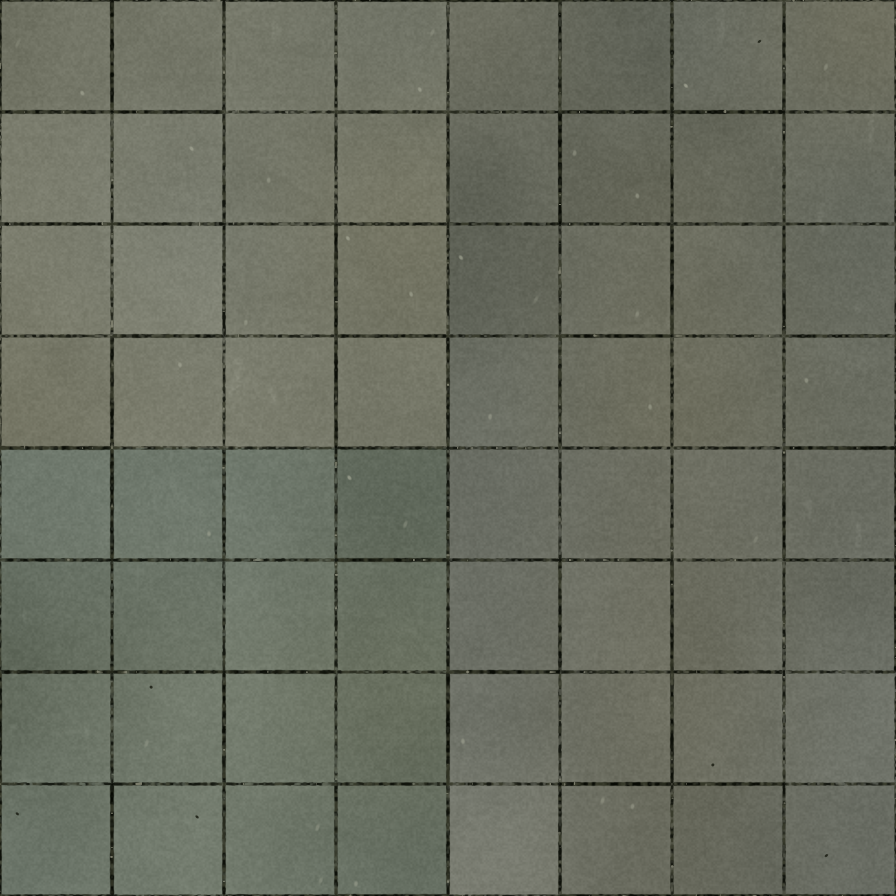
Reproduce this texture procedurally as a WebGL 1 fragment shader.

```glsl
precision highp float;
// Worn grey-green square tiles, eight by eight, with thin crumbling dark joints.

uniform vec2 u_resolution;

float hash(vec2 p) {
  vec3 q = fract(p.xyx * 0.1031);
  q += dot(q, q.yzx + 33.33);
  return fract((q.x + q.y) * q.z);
}

float noise(vec2 p) {
  vec2 i = floor(p), f = fract(p);
  f = f * f * (3.0 - 2.0 * f);
  return mix(mix(hash(i), hash(i + vec2(1.0, 0.0)), f.x),
             mix(hash(i + vec2(0.0, 1.0)), hash(i + vec2(1.0, 1.0)), f.x), f.y);
}

float fbm(vec2 p) {
  float sum = 0.0, amplitude = 0.5;
  for (int i = 0; i < 4; i++) {
    sum += amplitude * noise(p);
    p = p * 2.03 + 17.3;
    amplitude *= 0.5;
  }
  return sum / 0.9375;
}

// Darkness of the joints on whole values of "across"; each segment wears differently.
float joint(float across, float along, float seed, float pixel) {
  float line = floor(across + 0.5);
  float depth = hash(vec2(line + seed, floor(along) + 5.0));
  float rough = noise(vec2(along * 30.0, line * 7.0 + seed));
  float halfWidth = 0.011 + 0.004 * rough + 0.004 * depth;
  float soft = max(0.008, 0.6 * pixel);
  float cover = 1.0 - smoothstep(halfWidth - soft, halfWidth + soft, abs(across - line));
  float crumbs = smoothstep(0.35, 0.9, noise(vec2(along * 36.0, across * 60.0 + seed)));
  return cover * (0.82 + 0.18 * depth) * (1.0 - crumbs * (0.75 - 0.6 * depth));
}

// Sparse marks: x is a pale chip, y is a dark pit.
vec2 marks(vec2 p, float pixel) {
  vec2 cell = floor(p * 2.0);
  vec2 centre = 0.2 + 0.6 * vec2(hash(cell + 31.0), hash(cell + 57.0));
  vec2 d = fract(p * 2.0) - centre;
  float kind = hash(cell + 83.0);
  float size = hash(cell + 11.0);
  d.x += d.y * (size - 0.5);
  float chip = length(d * vec2(1.0, 0.45 + 0.5 * size));
  float edge = 2.0 * pixel;
  return vec2(step(kind, 0.13) * (0.3 + 0.7 * size)
                * (1.0 - smoothstep(0.012, 0.032 + edge, chip)),
              step(0.975, kind) * (1.0 - smoothstep(0.012, 0.022 + edge, length(d))));
}

void main() {
  vec2 p = gl_FragCoord.xy / u_resolution * 8.0;
  float pixel = 8.0 / min(u_resolution.x, u_resolution.y);
  vec2 tile = floor(p);
  vec2 panel = step(4.0, p);
  vec2 fromEdge = 0.5 - abs(fract(p) - 0.5);

  // Base tone: four large panels (green, neutral, warm, dark) and a shift per tile
  vec3 color = vec3(0.434, 0.444, 0.394);
  vec3 lower = mix(vec3(-0.020, 0.004, 0.000), vec3(0.004, 0.002, 0.004), panel.x);
  vec3 upper = mix(vec3(0.024, 0.020, 0.008), vec3(-0.022, -0.024, -0.026), panel.x);
  color += mix(lower, upper, panel.y);
  color += 0.034 * (hash(tile + 3.0) - 0.5);

  // Wide clouds that break between panels, a cool drift and horizontal streaks
  vec2 wide = p * 0.55 + panel * 13.7;
  color += 0.070 * (noise(wide + 4.0) - 0.5);
  color += vec3(-0.018, -0.004, 0.018) * (noise(wide + 29.0) - 0.5);
  color += 0.040 * (fbm(p * 1.6 + tile * 5.3) - 0.5);
  color += 0.010 * (noise(p * vec2(3.0, 22.0)) - 0.5);

  // Fine stony grain and a slightly worn, lighter rim
  color += 0.030 * (noise(p * 34.0) - 0.5) + 0.036 * (noise(p * 61.0 + 40.0) - 0.5);
  float rim = 1.0 - smoothstep(0.015, 0.09, min(fromEdge.x, fromEdge.y));
  color += 0.012 * rim * noise(p * 5.0 + 70.0);

  // Chips, pits and occasional pale scuffs
  vec2 mark = marks(p, pixel);
  color = mix(color, vec3(0.66, 0.67, 0.60), 0.75 * mark.x);
  color = mix(color, vec3(0.10, 0.11, 0.07), 0.85 * mark.y);
  float scuff = smoothstep(0.80, 0.95, noise(p * vec2(9.0, 4.0) + 21.0))
              * smoothstep(0.62, 0.8, noise(p * 0.9 + 50.0));
  color += 0.05 * scuff * noise(p * 40.0);

  // Joints: black in places, dusty in others, with a few light grains lodged in them
  float gap = max(joint(p.x, p.y, 13.0, pixel), joint(p.y, p.x, 47.0, pixel));
  float dust = smoothstep(0.2, 0.85, noise(p * 30.0 + 8.0));
  vec3 gapColor = mix(vec3(0.025, 0.035, 0.010), vec3(0.20, 0.21, 0.15), dust);
  float grit = smoothstep(0.90, 0.99, noise(p * 23.0 + 90.0));
  gapColor = mix(gapColor, vec3(0.50, 0.50, 0.43), grit);
  gl_FragColor = vec4(mix(color, gapColor, gap), 1.0);
}
```
